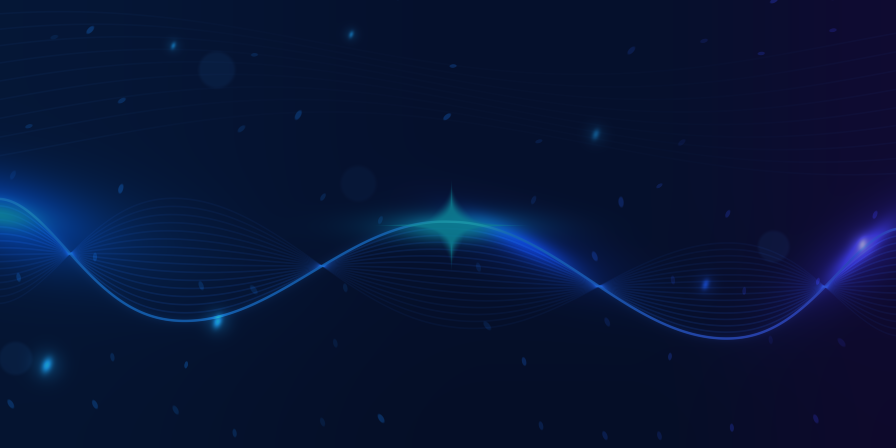
Give the GLSL for this background, as a WebGL 1 fragment shader.

```glsl
precision highp float;

uniform vec2 u_resolution;

float hash(vec2 p) {
  return fract(sin(dot(p, vec2(127.1, 311.7))) * 43758.5453);
}

float midline(float x) {
  return 0.39 - 0.0325 * (x - 1.008);
}

// Height of the main curve above its midline
float swing(float x) {
  float d = abs(x - 1.008);
  float outer = max(d - 0.6, 0.0);
  return (0.115 + 0.018 * d) * cos(5.236 * d + 6.0 * outer * outer);
}

float wave(float x) {
  return midline(x) + swing(x);
}

vec2 turn(vec2 p, float angle) {
  float c = cos(angle), s = sin(angle);
  return vec2(c * p.x + s * p.y, c * p.y - s * p.x);
}

// Soft elliptical light
float glow(vec2 p, vec2 center, float angle, vec2 size) {
  vec2 q = turn(p - center, angle) / size;
  return exp(-dot(q, q));
}

float stroke(float dist, float width, float pixel) {
  return 1.0 - smoothstep(width, width + 1.3 * pixel, abs(dist));
}

float disc(vec2 p, vec2 center, float radius) {
  return 1.0 - smoothstep(radius * 0.75, radius, length(p - center));
}

// Fan of threads between the curve and its mirror image
float threads(vec2 p, float pixel) {
  float sum = 0.0;
  float s = swing(p.x);
  for (int i = 1; i < 16; i++) {
    float t = float(i) / 15.0;
    float y = midline(p.x) + s * (1.0 - 1.9 * t) + 0.035 * t * sin(3.0 * p.x + 0.6);
    sum += stroke(p.y - y, 0.0004, pixel) * (1.0 - 0.6 * t);
  }
  return sum;
}

// Faint arcs across the upper part
float arcs(vec2 p, float pixel) {
  float sum = 0.0;
  for (int i = 0; i < 9; i++) {
    float k = float(i);
    float y = 0.68 + 0.028 * k + 0.07 * sin(2.7 * p.x + 0.2 * k - 0.4);
    sum += stroke(p.y - y, 0.0003, pixel);
  }
  return sum * (0.35 + 0.65 * smoothstep(0.5, 1.0, abs(p.x - 1.1)));
}

// Small slanted flakes, one per cell
float flakes(vec2 p) {
  vec2 cell = floor(p / 0.16);
  vec2 jitter = vec2(hash(cell), hash(cell + 17.3));
  vec2 q = p - (cell + 0.15 + 0.7 * jitter) * 0.16;
  float r = hash(cell + 41.9);
  float tilt = mix(1.7, 0.4, smoothstep(0.3, 0.8, p.y)) + 1.2 * (r - 0.5);
  q = turn(q, tilt) / vec2(0.013, 0.0065);
  float shape = 1.0 - smoothstep(0.55, 1.0, length(q) / (0.65 + 0.5 * r));
  return shape * step(0.22, r) * (0.3 + 0.7 * hash(cell + 5.7));
}

float spark(vec2 p, vec2 center, float size) {
  return glow(p, center, 1.2, vec2(1.3, 0.8) * size)
    + 0.3 * glow(p, center, 0.0, vec2(2.6 * size));
}

void main() {
  vec2 p = gl_FragCoord.xy / u_resolution * vec2(2.0, 1.0);
  float pixel = 1.0 / u_resolution.y;

  // Navy field, violet toward the right
  vec3 col = mix(vec3(0.02, 0.085, 0.205), vec3(0.02, 0.06, 0.165), smoothstep(0.0, 1.1, p.x));
  col = mix(col, vec3(0.055, 0.04, 0.185), smoothstep(1.4, 2.0, p.x));
  col *= 0.92 + 0.12 * smoothstep(0.0, 0.6, p.y);

  // Out of focus discs
  float bokeh = disc(p, vec2(0.484, 0.844), 0.046) + disc(p, vec2(1.727, 0.45), 0.04)
    + 0.6 * disc(p, vec2(0.8, 0.59), 0.045) + disc(p, vec2(0.035, 0.2), 0.042);
  col += vec3(0.012, 0.035, 0.055) * bokeh;

  // Threads and flakes
  col += vec3(0.015, 0.05, 0.11) * threads(p, pixel);
  col += vec3(0.006, 0.02, 0.035) * arcs(p, pixel);
  vec3 flakeColor = mix(vec3(0.03, 0.2, 0.36), vec3(0.08, 0.1, 0.38), smoothstep(0.8, 1.9, p.x));
  col += flakeColor * flakes(p) * 0.6;

  // Halos along the curve
  col += vec3(0.0, 0.13, 0.38) * glow(p, vec2(0.0, 0.52), -0.25, vec2(0.2, 0.085));
  col += vec3(0.0, 0.05, 0.1) * glow(p, vec2(0.18, 0.48), -0.2, vec2(0.3, 0.12));
  col += vec3(0.02, 0.12, 0.42) * glow(p, vec2(1.17, 0.455), -0.45, vec2(0.12, 0.026));
  col += vec3(0.01, 0.04, 0.14) * glow(p, vec2(1.2, 0.44), -0.35, vec2(0.22, 0.07));
  col += vec3(0.13, 0.14, 0.5) * glow(p, vec2(1.92, 0.44), 0.75, vec2(0.085, 0.022));
  col += vec3(0.05, 0.04, 0.2) * glow(p, vec2(1.93, 0.44), 0.65, vec2(0.2, 0.07));
  col += vec3(0.0, 0.16, 0.2) * glow(p, vec2(1.008, 0.495), 0.0, vec2(0.19, 0.035));

  // Main curve
  float slope = (wave(p.x + 0.002) - wave(p.x - 0.002)) / 0.004;
  float dist = (p.y - wave(p.x)) / sqrt(1.0 + slope * slope);
  vec3 lineColor = mix(vec3(0.08, 0.38, 0.7), vec3(0.17, 0.27, 0.72), smoothstep(1.1, 1.8, p.x));
  col += lineColor * 0.15 * exp(-abs(dist) * 120.0);
  col = mix(col, lineColor, 0.85 * stroke(dist, 0.0013, pixel));

  // Teal cores and the four pointed star
  vec3 teal = vec3(0.05, 0.5, 0.57);
  vec2 q = abs(p - vec2(1.008, 0.497));
  float star = 1.0 - smoothstep(0.75, 1.15, sqrt(q.x / 0.16) + sqrt(q.y / 0.085));
  float lens = glow(p, vec2(1.01, 0.492), 0.0, vec2(0.095, 0.024));
  float leftCore = glow(p, vec2(0.0, 0.52), -0.15, vec2(0.085, 0.028));
  col = mix(col, teal, 0.85 * max(max(star, lens), leftCore));
  col += vec3(0.06, 0.12, 0.08) * stroke(dist, 0.0012, pixel) * (lens + leftCore);

  // Bright sparks
  float sparks = spark(p, vec2(0.105, 0.185), 0.013) + spark(p, vec2(0.486, 0.282), 0.011)
    + 0.6 * spark(p, vec2(0.387, 0.898), 0.006) + 0.6 * spark(p, vec2(0.784, 0.923), 0.006)
    + 0.5 * spark(p, vec2(1.33, 0.7), 0.009);
  col += vec3(0.06, 0.4, 0.55) * sparks;
  col += vec3(0.25, 0.25, 0.5) * spark(p, vec2(1.925, 0.455), 0.01);
  col += vec3(0.04, 0.15, 0.4) * spark(p, vec2(1.575, 0.365), 0.009);

  gl_FragColor = vec4(min(col, vec3(0.8)), 1.0);
}
```
